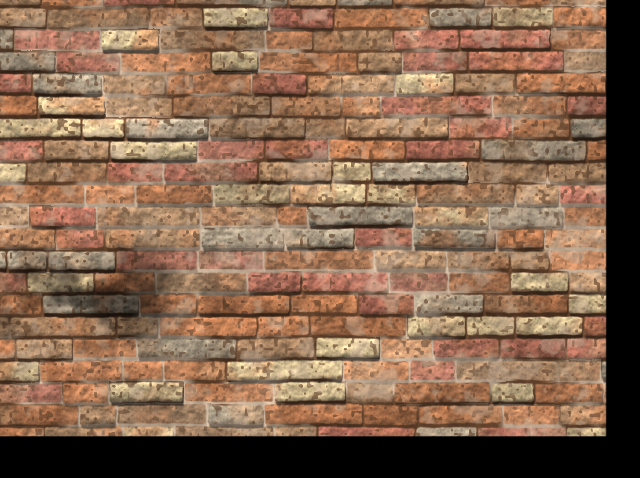
Write a WebGL 1 fragment shader that draws this texture.

```glsl
precision highp float;
uniform vec2 u_resolution;

#define ASPECT 1.34
#define WALL_RIGHT 0.947
#define WALL_BOTTOM 0.0874
#define COURSE 0.0461
#define FIRST_JOINT 0.986
#define BRICK_LENGTH 0.152
#define JOINT 0.0022
#define LENGTH_JITTER 0.62
#define ROUGHNESS 0.0042
#define SHADOW_DROP 0.0085
#define GRAIN 0.85

const vec3 ORANGE = vec3(0.70, 0.46, 0.31);
const vec3 ROSE = vec3(0.68, 0.42, 0.35);
const vec3 TAN = vec3(0.66, 0.52, 0.39);
const vec3 CREAM = vec3(0.77, 0.69, 0.53);
const vec3 STONE = vec3(0.61, 0.56, 0.48);
const vec3 LIME = vec3(0.78, 0.69, 0.60);
const vec3 EARTH = vec3(0.40, 0.27, 0.18);

float hash(vec2 p) {
  vec3 q = fract(p.xyx * vec3(0.1031, 0.1030, 0.0973));
  q += dot(q, q.yzx + 33.33);
  return fract((q.x + q.y) * q.z);
}

float noise(vec2 p) {
  vec2 i = floor(p), f = fract(p);
  f = f * f * (3.0 - 2.0 * f);
  return mix(mix(hash(i), hash(i + vec2(1, 0)), f.x),
             mix(hash(i + vec2(0, 1)), hash(i + vec2(1, 1)), f.x), f.y);
}

float fbm(vec2 p) {
  float sum = 0.0, amp = 0.53;
  for (int k = 0; k < 4; k++) {
    sum += amp * noise(p);
    p = mat2(1.6, 1.2, -1.2, 1.6) * p + 17.3;
    amp *= 0.5;
  }
  return sum;
}

// Left end of a brick, in mean brick lengths
float brickEnd(float i, float row) {
  return i + LENGTH_JITTER * (hash(vec2(i, row) + 61.7) - 0.5);
}

// x: signed distance, yz: brick id, w: height within the brick from -1 to 1
vec4 brickAt(vec2 p) {
  float y = (p.y - FIRST_JOINT) / COURSE + 40.0;
  float row = floor(y);
  float x = p.x / BRICK_LENGTH + 20.0 + 5.0 * hash(vec2(row, 3.7));
  float i = floor(x);
  if (x < brickEnd(i, row)) i -= 1.0;
  else if (x >= brickEnd(i + 1.0, row)) i += 1.0;
  float left = brickEnd(i, row), right = brickEnd(i + 1.0, row);
  vec2 id = vec2(i, row);
  vec2 halfSize = 0.5 * vec2((right - left) * BRICK_LENGTH, COURSE) - JOINT;
  halfSize.y -= 0.0025 * hash(id + 9.1);
  vec2 q = vec2((x - 0.5 * (left + right)) * BRICK_LENGTH, (y - row - 0.5) * COURSE);
  vec2 e = abs(q) - halfSize + 0.005;
  float d = length(max(e, 0.0)) + min(max(e.x, e.y), 0.0) - 0.005;
  return vec4(d, id, q.y / halfSize.y);
}

// How far a brick stands out of the wall
float reliefOf(vec2 id) {
  return clamp(0.75 * hash(id + 27.0) + 0.4 * step(0.7, hash(id)), 0.1, 1.0);
}

vec3 brickColor(vec2 id, vec2 p) {
  float kind = hash(id);
  vec3 c = mix(ORANGE, ROSE, step(0.30, kind));
  c = mix(c, TAN, step(0.52, kind));
  c = mix(c, CREAM, step(0.72, kind));
  c = mix(c, STONE, step(0.88, kind));
  vec3 stain = mix(TAN, ORANGE, step(0.5, hash(id + 5.0)));
  c = mix(c, stain, 0.6 * smoothstep(0.48, 0.7, fbm(p * 13.0 + id * 3.0)));
  return c * (0.88 + 0.24 * hash(id + 13.0));
}

void main() {
  vec2 p = gl_FragCoord.xy / u_resolution * vec2(ASPECT, 1.0);
  float px = 1.0 / u_resolution.y;

  // Uneven courses and chipped edges
  vec2 bend = vec2(0.0, 0.005 * (noise(p * 6.0) - 0.5));
  vec2 chip = ROUGHNESS * (vec2(fbm(p * 60.0), fbm(p * 60.0 + 31.0)) - 0.5);
  vec2 w = p + bend + chip;
  vec4 b = brickAt(w);
  float relief = reliefOf(b.yz);
  float grain = fbm(p * 55.0);
  float bump = grain - fbm((p + vec2(-0.002, 0.005)) * 55.0);

  // Mortar, from pale lime to dark recesses
  float recess = smoothstep(0.42, 0.66, fbm(p * 9.0 + 4.0) + 0.15 * relief);
  vec3 color = mix(LIME, EARTH, recess) * (0.8 + 0.4 * grain);

  // Brick face with lit upper and shaded lower edge
  vec3 face = brickColor(b.yz, p);
  face *= 1.0 + GRAIN * bump + 0.5 * (grain - 0.5);
  face *= 1.0 + relief * (0.16 * smoothstep(0.3, 0.9, b.w) - 0.42 * smoothstep(0.45, 1.0, -b.w));
  face = mix(face, EARTH * 0.8, 0.65 * smoothstep(0.66, 0.8, noise(p * 130.0) * 0.6 + grain * 0.5));
  face = mix(face, LIME, 0.45 * smoothstep(0.56, 0.72, fbm(p * 28.0 + 80.0)));
  float cover = 1.0 - smoothstep(-px, px, b.x);
  color = mix(color, face, cover * mix(0.8, 1.0, relief));

  // Shadow thrown by the brick above
  vec4 above = brickAt(w + vec2(-0.002, SHADOW_DROP));
  float shade = 1.0 - smoothstep(-0.003, 0.002, above.x);
  float exposed = max(step(0.5, distance(above.yz, b.yz)), 1.0 - cover);
  color *= 1.0 - 0.6 * shade * exposed * reliefOf(above.yz);

  // Soot patch and broad weathering
  vec2 s = (p - vec2(0.2, 0.38)) / vec2(0.36, 0.11);
  color *= 1.0 - 0.55 * exp(-dot(s, s)) * smoothstep(0.35, 0.7, fbm(p * 16.0 + 50.0));
  color *= 0.93 + 0.2 * noise(p * 4.0 + 11.0);

  // Black margin on the right and below
  float wall = (1.0 - smoothstep(-px, px, p.x - WALL_RIGHT * ASPECT))
             * smoothstep(-px, px, p.y - WALL_BOTTOM);
  gl_FragColor = vec4(clamp(color, 0.0, 1.0) * wall, 1.0);
}
```
